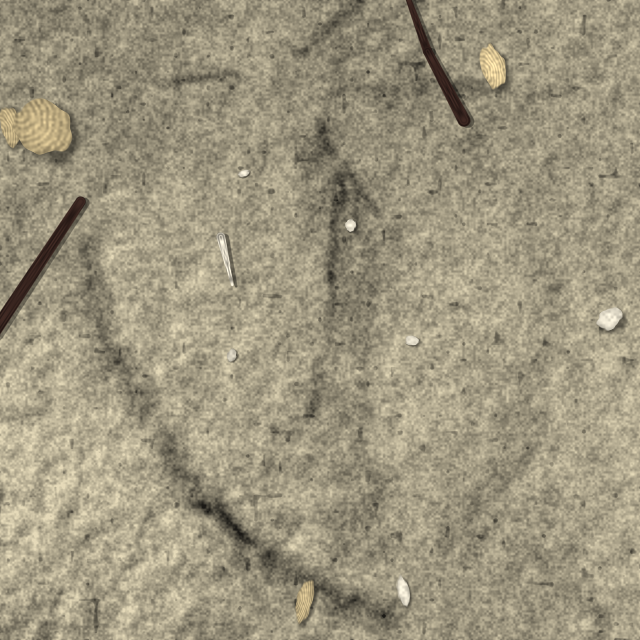
This texture is drawn by a Shadertoy shader. Its source:

```glsl
// Sunlit tidal mud with a heart-shaped furrow, dry weed blades and shells.
// Polyline distances carve warped furrows, value noise gives relief and grain,
// and rotated ovals and tapered strokes lie on top.

float hash(vec2 p) {
    vec3 q = fract(p.xyx * vec3(.1031, .1030, .0973));
    q += dot(q, q.yzx + 33.33);
    return fract((q.x + q.y) * q.z);
}

float noise(vec2 p) {
    vec2 i = floor(p), f = fract(p);
    f = f * f * (3. - 2. * f);
    return mix(mix(hash(i), hash(i + vec2(1, 0)), f.x),
               mix(hash(i + vec2(0, 1)), hash(i + 1.), f.x), f.y);
}

float fbm(vec2 p) {
    float sum = 0., amp = .5;
    for (int i = 0; i < 5; i++) {
        sum += amp * noise(p);
        p = mat2(1.6, 1.2, -1.2, 1.6) * p + 7.3;
        amp *= .53;
    }
    return sum;
}

// Distance to a segment in x, position along it in y
vec2 segment(vec2 p, vec2 a, vec2 b) {
    vec2 ab = b - a;
    float t = clamp(dot(p - a, ab) / dot(ab, ab), 0., 1.);
    return vec2(length(p - a - ab * t), t);
}

float path(vec2 p, vec2 pts[6]) {
    float d = 9.;
    for (int i = 0; i < 5; i++) d = min(d, segment(p, pts[i], pts[i + 1]).x);
    return d;
}

float glow(float d, float w) { return exp(-d * d / (w * w)); }

float spot(vec2 p, float x, float y, float w) { return glow(length(p - vec2(x, y)), w); }

float crease(vec2 p, vec2 a, vec2 b, float w) { return glow(segment(p, a, b).x, w); }

float cover(float d) { return 1. - smoothstep(-.0012, .0012, d); }

// Tapered stroke with a cast shadow
void blade(inout vec3 col, vec2 p, vec2 a, vec2 b, float wa, float wb, vec3 tint) {
    vec2 s = segment(p, a, b), sh = segment(p - vec2(.006, -.002), a, b);
    col *= 1. - .4 * cover(sh.x - mix(wa, wb, sh.y));
    float gloss = .65 + .7 * noise(s * vec2(500, 9));
    col = mix(col, tint * gloss, cover(s.x - mix(wa, wb, s.y)));
}

// Domed oval with a rough rim and soft shadow; large ones are ribbed
void shell(inout vec3 col, vec2 p, vec2 c, vec2 r, float angle, vec3 tint) {
    float s = sin(angle), k = cos(angle), size = min(r.x, r.y);
    mat2 turn = mat2(k, -s, s, k);
    vec2 q = turn * (p - c) / r, shade = turn * (p - c - vec2(.3, -.25) * size) / r;
    float rough = .3 * (noise(q * 2.5 + c * 90.) - .5);
    col *= 1. - .45 * (1. - smoothstep(.8, 1.35, length(shade) + rough));
    float ribs = sin(length(q + vec2(.9, .2)) * 27. + 3. * noise(q * 3.));
    float dome = 1. - .16 * dot(q, q) + .08 * ribs * step(.025, r.y);
    dome += .22 * (noise(p * 230.) - .5);
    col = mix(col, tint * dome, cover((length(q) + rough - 1.) * size));
}

void mainImage(out vec4 fragColor, in vec2 fragCoord) {
    vec2 p = fragCoord / iResolution.y;
    vec2 m = p + .036 * (vec2(fbm(p * 17.), fbm(p * 17. + 31.)) - .48);

    // Broad damp and dry areas
    float tone = .62 + .16 * (fbm(p * 5.) - .48);
    tone += .085 * spot(p, .07, .2, .28) + .055 * spot(p, .95, .35, .26);
    tone += .045 * spot(p, .67, .48, .17) + .04 * spot(p, .3, .52, .17);
    tone -= .055 * spot(p, .14, .86, .24) + .05 * spot(p, .58, .94, .25);

    // Bumps lit from the upper left, rougher at the lower left
    float bumps = fbm(p * 24.) - fbm(p * 24. + vec2(-.2, .2));
    tone += (.36 + .4 * spot(p, .08, .1, .35)) * bumps + .13 * (fbm(p * 55.) - .48);

    // Left arm of the heart: shaded wall, dark core, bright lip
    vec2 arm[6] = vec2[](vec2(.135, .61), vec2(.163, .47), vec2(.265, .305),
                         vec2(.32, .21), vec2(.45, .105), vec2(.6, .04));
    float d = path(m, arm);
    tone -= .17 * glow(d, .027) + .1 * glow(d, .01) * noise(p * 28.);
    tone += .05 * glow(path(m - vec2(.035, .025), arm), .012);
    tone -= .24 * crease(m, vec2(.31, .215), vec2(.385, .155), .014);

    // Central furrow with its right edge and cracked left wall
    vec2 trough[6] = vec2[](vec2(.51, .77), vec2(.54, .65), vec2(.55, .54),
                            vec2(.535, .42), vec2(.55, .3), vec2(.56, .17));
    vec2 crack[6] = vec2[](vec2(.503, .8), vec2(.53, .7), vec2(.525, .61),
                           vec2(.522, .53), vec2(.5, .44), vec2(.49, .36));
    tone -= .12 * glow(path(m, trough), .045);
    tone -= .08 * glow(path(m - vec2(.03, -.02), trough), .009);
    tone -= .2 * glow(path(m, crack), .009) * (.4 + noise(p * 35.));
    tone += .12 * spot(m, .547, .41, .03);

    // Soft right arm with its outer rim
    vec2 bend[6] = vec2[](vec2(.875, .6), vec2(.882, .5), vec2(.865, .42),
                          vec2(.835, .32), vec2(.8, .24), vec2(.75, .17));
    tone -= .075 * glow(path(m + vec2(.02, 0), bend), .035);
    tone += .05 * glow(path(m - vec2(.02, -.01), bend), .013);

    // Upper cracks and side creases
    tone -= .17 * crease(m, vec2(.27, .867), vec2(.37, .882), .009);
    tone -= .2 * crease(m, vec2(.48, .915), vec2(.57, 1), .012);
    tone -= .11 * crease(m, vec2(.53, .862), vec2(.78, .868), .016);
    tone -= .13 * crease(m, vec2(.55, .72), vec2(.635, .61), .007);
    tone -= .08 * crease(m, vec2(.83, .15), vec2(.95, .02), .012);

    // Sand grain and dark crumbs
    tone += .2 * (noise(p * 290.) - .5) + .14 * (noise(p * 150.) - .5);
    tone -= .2 * smoothstep(.85, .97, noise(p * 80.));
    vec3 col = clamp(tone, .1, .9) * vec3(1, .95, .805);

    // Weed blades and a pale splinter
    vec3 weed = vec3(.2, .13, .11), white = vec3(.95, .92, .84), tan1 = vec3(.8, .72, .54);
    blade(col, p, vec2(.635, 1.01), vec2(.668, .92), .004, .007, weed);
    blade(col, p, vec2(.668, .92), vec2(.725, .812), .007, .01, weed);
    blade(col, p, vec2(-.01, .48), vec2(.126, .685), .01, .008, weed);
    blade(col, p, vec2(.345, .63), vec2(.363, .555), .007, .002, white * .85);

    // Shells and white fragments
    shell(col, p, vec2(.016, .803), vec2(.016, .032), .2, tan1);
    shell(col, p, vec2(.067, .801), vec2(.047, .039), -.7, tan1);
    shell(col, p, vec2(.77, .896), vec2(.018, .033), .25, tan1 * 1.15);
    shell(col, p, vec2(.476, .062), vec2(.012, .034), -.25, tan1);
    shell(col, p, vec2(.953, .503), vec2(.02, .016), .6, white);
    shell(col, p, vec2(.644, .468), vec2(.011, .008), -.2, white);
    shell(col, p, vec2(.548, .648), vec2(.008, .01), 0., white);
    shell(col, p, vec2(.63, .077), vec2(.009, .023), .2, white);
    shell(col, p, vec2(.362, .445), vec2(.007, .01), -.4, white * .9);
    shell(col, p, vec2(.381, .729), vec2(.009, .005), .3, white);
    fragColor = vec4(clamp(col, 0., 1.), 1);
}
```
